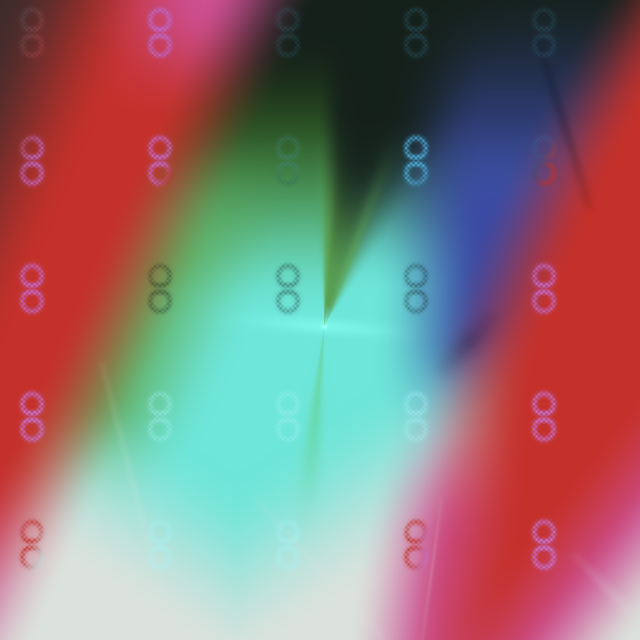
Reproduce this background procedurally as a WebGL 1 fragment shader.

```glsl
precision highp float;
// Soft diagonal colour bands around a cyan pool, with a dark angular wedge
// rising from one bright pivot. Sheared smoothstep masks blend the bands;
// a repeated lattice of double rings and faint streaks lie on top.
uniform vec2 u_resolution;

const vec3 NIGHT = vec3(0.08, 0.125, 0.10);
const vec3 CYAN = vec3(0.43, 0.90, 0.85);
const vec3 GREEN = vec3(0.37, 0.64, 0.28);
const vec3 BLUE = vec3(0.23, 0.29, 0.64);
const vec3 RED = vec3(0.77, 0.19, 0.165);
const vec3 PINK = vec3(0.80, 0.31, 0.57);
const vec3 PALE = vec3(0.86, 0.885, 0.865);
const vec3 UMBER = vec3(0.25, 0.17, 0.17);
const vec3 LAVENDER = vec3(0.78, 0.43, 0.84);
const vec3 SKY = vec3(0.30, 0.68, 0.86);
const vec2 PIVOT = vec2(0.507, 0.490);
const float RING_PITCH = 0.2;
const float RING_RADIUS = 0.0135;

float band(float edge, float width, float v) {
  return smoothstep(edge - width, edge + width, v);
}

float bump(float v, float width) {
  return exp(-v * v / (width * width));
}

// Soft line segment that fades towards both ends
float streak(vec2 p, vec2 a, vec2 b, float width) {
  vec2 ab = b - a;
  float h = clamp(dot(p - a, ab) / dot(ab, ab), 0.0, 1.0);
  return bump(length(p - a - ab * h), width) * (1.0 - 0.6 * abs(2.0 * h - 1.0));
}

// Central column: night above, cyan pool, pale floor, blue flank
vec3 centre(vec2 p, float depth, float leftEdge) {
  float side = smoothstep(0.50, 0.57, p.x);
  float rise = mix(smoothstep(0.05, 0.50, depth), smoothstep(0.17, 0.46, depth), side);
  vec3 col = mix(NIGHT, CYAN, vec3(rise, rise, mix(rise * rise, rise, side)));
  float blue = smoothstep(0.58, 0.76, p.x) * smoothstep(-0.05, 0.35, depth);
  col = mix(col, BLUE, blue * (1.0 - smoothstep(0.52, 0.72, depth)));
  float fringe = 1.0 - smoothstep(0.0, 0.21, p.x - leftEdge);
  fringe *= smoothstep(0.2, 0.42, depth) * (1.0 - smoothstep(0.62, 0.85, depth));
  col = mix(col, GREEN, 0.85 * fringe);
  float floorDepth = 0.9 - 0.65 * abs(p.x - 0.37);
  return mix(col, PALE, band(floorDepth, 0.16, depth));
}

// Wedge, lower seam and glint that turn about the pivot
vec3 pivotRays(vec3 col, vec2 p) {
  vec2 d = p - PIVOT;
  float r = length(d);
  float up = atan(d.x, d.y);
  float down = atan(d.x, -d.y);
  float wedge = smoothstep(-0.04, 0.10, up) * (1.0 - smoothstep(0.22, 0.62, up));
  vec3 shade = mix(GREEN * 0.9, NIGHT, smoothstep(0.06, 0.27, r));
  col = mix(col, shade, 0.85 * wedge * smoothstep(0.0, 0.04, r));
  float nearby = 1.0 - smoothstep(0.12, 0.34, r);
  col = mix(col, GREEN, 0.55 * bump(up - 0.04, 0.07) * nearby);
  col = mix(col, GREEN, 0.35 * bump(up - 0.36, 0.05) * nearby);
  col = mix(col, vec3(0.40, 0.82, 0.58), 0.6 * bump(down + 0.10, 0.07) * nearby);
  float flare = bump(d.y + 0.07 * d.x, 0.012) * bump(d.x, 0.10);
  return col + 0.06 * flare + 0.12 * bump(r, 0.004);
}

// Stacked pair of rings with a fine lattice of gaps
float doubleRing(vec2 q) {
  vec2 c = vec2(q.x, abs(q.y) - 0.0195);
  float ring = bump(length(c * vec2(0.9, 0.85)) - RING_RADIUS, 0.0042);
  float bar = bump(c.y + 0.012, 0.003) * bump(q.x, 0.012);
  float lattice = 0.65 + 0.35 * cos(q.x * 800.0) * cos(c.y * 800.0);
  return clamp((ring + 0.5 * bar) * lattice, 0.0, 1.0);
}

vec3 addRings(vec3 col, vec2 p) {
  vec2 g = p - vec2(0.05, 0.149);
  vec2 cell = floor(g / RING_PITCH + 0.5);
  vec2 home = cell * RING_PITCH + vec2(0.05, 0.149);
  float warm = col.r - col.g;
  float light = dot(col, vec3(0.333));
  vec3 warmInk = mix(RED, LAVENDER, smoothstep(0.26, 0.46, warm));
  vec3 coolInk = home.y > 0.5 ? col * 0.68 : mix(col, vec3(0.65, 0.96, 0.98), 0.45);
  float spot = bump(length(home - vec2(0.65, 0.749)), 0.12);
  vec3 darkInk = mix(col, SKY, 0.16 + 0.75 * spot);
  coolInk = mix(darkInk, coolInk, smoothstep(0.28, 0.48, light));
  float strength = smoothstep(0.05, 0.22, warm) * smoothstep(0.15, 0.37, light);
  vec3 ink = mix(coolInk, warmInk, 0.85 * strength);
  return mix(col, ink, doubleRing(p - home));
}

void main() {
  vec2 p = gl_FragCoord.xy / u_resolution;
  float depth = 1.0 - p.y;
  float leftEdge = 0.41 - 0.44 * depth;
  float rightEdge = 1.02 - 0.62 * depth + 0.26 * depth * depth;
  vec3 col = pivotRays(centre(p, depth, leftEdge), p);

  // Left red band with its pink ends and dark outer corner
  float pinkTop = (1.0 - smoothstep(0.0, 0.2, depth)) * smoothstep(0.12, 0.33, p.x);
  vec3 leftBand = mix(RED, PINK, max(pinkTop, smoothstep(0.7, 1.0, depth)));
  leftBand = mix(UMBER, leftBand, band(0.12 - 0.42 * depth, 0.12, p.x));
  col = mix(leftBand, col, band(leftEdge, 0.09, p.x));

  // Right red band, pink lower fringe and pale outer corner
  float low = smoothstep(0.55, 0.85, depth);
  col = mix(col, PINK, low * smoothstep(-0.12, 0.03, p.x - rightEdge));
  col = mix(col, RED, band(rightEdge + 0.05 * low, 0.09, p.x));
  float corner = p.x - 0.885 - 0.79 * p.y;
  col = mix(col, PINK, smoothstep(-0.2, 0.0, corner));
  col = mix(col, PALE, smoothstep(-0.08, 0.11, corner));

  // Faint light and dark streaks
  float glow = streak(p, vec2(0.16, 0.43), vec2(0.27, 0.0), 0.006);
  glow += streak(p, vec2(0.40, 0.22), vec2(0.60, 0.0), 0.005);
  glow += streak(p, vec2(0.90, 0.13), vec2(1.02, 0.01), 0.008);
  glow += streak(p, vec2(0.69, 0.22), vec2(0.66, 0.0), 0.003);
  float dusk = streak(p, vec2(0.84, 0.94), vec2(0.92, 0.68), 0.009);
  dusk += streak(p, vec2(0.765, 0.50), vec2(0.70, 0.43), 0.018);
  col = mix(col, PALE, 0.16 * glow) * (1.0 - 0.2 * dusk);

  gl_FragColor = vec4(clamp(addRings(col, p), 0.0, 1.0), 1.0);
}
```
